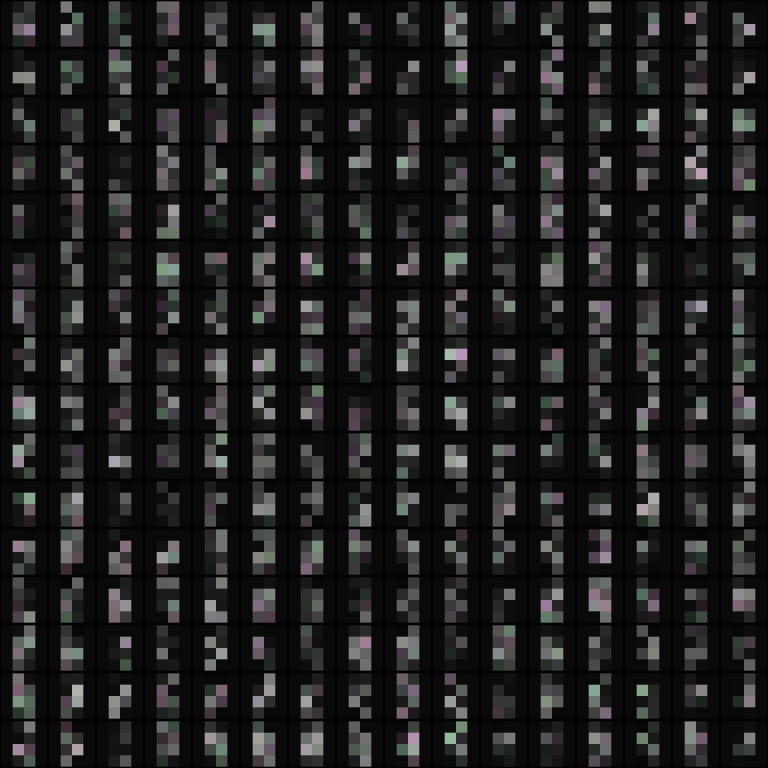
Give the GLSL for this pattern, as a Shadertoy shader.

```glsl
// Dark 16 by 16 grid of cells, each holding two columns of randomly lit, faintly tinted blocks.

const float CELLS = 16.0;          // cells across and down
const float BLOCKS = 4.0;          // blocks across and down in one cell
const float LINE_HALF = 0.028;     // half line width, in cells

const vec3 LINE_COLOR = vec3(0.006);
const vec3 CELL_COLOR = vec3(0.034, 0.034, 0.035);

vec3 hash3(vec3 p) {
    p = fract(p * vec3(0.1031, 0.1030, 0.0973));
    p += dot(p, p.yxz + 33.33);
    return fract((p.xxy + p.yxx) * p.zyx);
}

// Brightness by row, counted from the bottom: bright middle, dimmer ends
float rowLevel(float row, float h) {
    if (row > 2.5) return 0.03 + 0.45 * pow(h, 3.0);
    if (row < 0.5) return 0.03 + 0.45 * pow(h, 1.5);
    return 0.04 + 0.58 * pow(h, 1.15);
}

vec3 blockColor(vec2 cell, vec2 block) {
    block = clamp(block, 0.0, BLOCKS - 1.0);
    if (abs(block.x - 1.5) > 1.0) return CELL_COLOR;

    vec3 h = hash3(vec3(cell * BLOCKS + block, 7.0));
    float cellGain = mix(0.82, 1.16, hash3(vec3(cell, 91.0)).x);
    float level = rowLevel(block.y, h.x) * cellGain;

    // Green to violet tint, plus a weaker warm to cool tint
    float greenness = h.y * 2.0 - 1.0;
    greenness *= abs(greenness);
    float warmth = h.z - 0.5;
    vec3 tint = greenness * vec3(-0.09, 0.09, -0.05) + warmth * vec3(0.05, 0.0, -0.08);
    vec3 glow = 0.025 * greenness * vec3(-0.5, 0.7, -0.3) * smoothstep(0.03, 0.2, level);
    return level * (1.0 + tint) + glow;
}

// Blends neighbouring blocks over one pixel at their shared edges
vec3 cellBlocks(vec2 cell, vec2 p, vec2 pixel) {
    vec2 q = p - 0.5;
    vec2 b = floor(q);
    vec2 w = clamp((fract(q) - 0.5) / pixel + 0.5, 0.0, 1.0);
    vec3 lower = mix(blockColor(cell, b), blockColor(cell, b + vec2(1.0, 0.0)), w.x);
    vec3 upper = mix(blockColor(cell, b + vec2(0.0, 1.0)), blockColor(cell, b + vec2(1.0, 1.0)), w.x);
    return mix(lower, upper, w.y);
}

// 1 inside the cell, 0 on the dividing lines
float insideCell(vec2 local, vec2 pixel) {
    vec2 border = 0.5 - abs(local - 0.5);
    vec2 cover = clamp((border - LINE_HALF) / pixel + 0.5, 0.0, 1.0);
    return cover.x * cover.y;
}

void mainImage(out vec4 fragColor, in vec2 fragCoord) {
    vec2 grid = fragCoord / iResolution.xy * CELLS;
    vec2 pixel = CELLS / iResolution.xy;
    vec2 cell = mod(floor(grid), CELLS);
    vec2 local = fract(grid);

    // Blocks fill the area left between the lines
    float blockScale = BLOCKS / (1.0 - 2.0 * LINE_HALF);
    vec3 color = cellBlocks(cell, (local - LINE_HALF) * blockScale, pixel * blockScale);
    color = mix(LINE_COLOR, color, insideCell(local, pixel));

    fragColor = vec4(clamp(color, 0.0, 1.0), 1.0);
}
```
